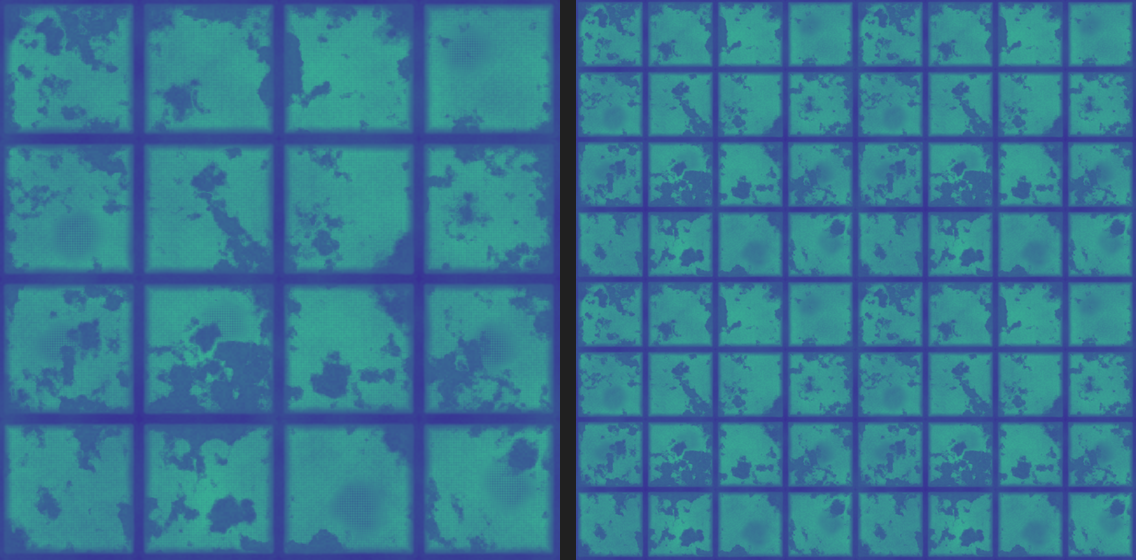
Left, the tile; right, the same tile 2 across and 2 down.
This pattern is drawn by a WebGL 1 fragment shader. Its source:

```glsl
precision highp float;

uniform vec2 u_resolution;

const float TILES = 4.0;
const float TAU = 6.2831853;

float hash(vec2 p, float seed) {
  return fract(sin(dot(p, vec2(127.1, 311.7)) + seed * 17.3) * 43758.55);
}

vec2 hash2(vec2 p, float seed) {
  return vec2(hash(p, seed), hash(p, seed + 0.5));
}

// Value noise over the unit square that wraps after `period` cells.
float wrapNoise(vec2 uv, float period, float seed) {
  vec2 p = uv * period;
  vec2 cell = floor(p);
  vec2 t = fract(p);
  t = t * t * (3.0 - 2.0 * t);
  vec2 lo = mod(cell, period);
  vec2 hi = mod(cell + 1.0, period);
  float bottom = mix(hash(lo, seed), hash(vec2(hi.x, lo.y), seed), t.x);
  float top = mix(hash(vec2(lo.x, hi.y), seed), hash(hi, seed), t.x);
  return mix(bottom, top, t.y);
}

float wrapFbm(vec2 uv, float period, float seed) {
  float sum = 0.0;
  float total = 0.0;
  float amplitude = 1.0;
  for (int i = 0; i < 4; i++) {
    sum += amplitude * wrapNoise(uv, period, seed + float(i));
    total += amplitude;
    amplitude *= 0.55;
    period *= 2.0;
  }
  return sum / total;
}

// Distance from the rounded tile border, positive inside.
float tileDepth(vec2 local, float radius) {
  vec2 q = abs(local - 0.5) - (0.5 - radius);
  return radius - length(max(q, 0.0)) - min(max(q.x, q.y), 0.0);
}

float blob(vec2 p, vec2 centre, float inner, float outer, float warp) {
  return 1.0 - smoothstep(inner, outer, length(p - centre) + warp);
}

// Fine crossed threads, from -1 to 1.
float weave(vec2 uv) {
  return sin(TAU * 112.0 * (uv.x + uv.y)) * sin(TAU * 112.0 * (uv.x - uv.y));
}

// Amount of dirt: speckled patches, one corner and one spot on some tiles.
float stainAmount(vec2 local, vec2 tile, float depth, float broad, float fine) {
  float field = 0.55 * broad + 0.45 * fine;
  field += 0.08 * (1.0 - smoothstep(0.0, 0.24, depth));
  field += 0.06 * (hash(tile, 3.0) - 0.5);
  float stain = 0.9 * smoothstep(0.54, 0.65, field);

  float warp = 0.35 * (broad - 0.5) + 0.25 * (fine - 0.5);
  vec2 corner = step(0.5, hash2(tile, 5.0));
  float cornerOn = step(0.4, hash(tile, 7.0));
  stain = max(stain, cornerOn * blob(local, corner, 0.17, 0.31, warp));

  vec2 spot = mix(vec2(0.2), vec2(0.8), hash2(tile, 9.0));
  float spotOn = step(0.5, hash(tile, 11.0));
  return max(stain, 0.9 * spotOn * blob(local, spot, 0.04, 0.13, warp));
}

void main() {
  vec2 uv = gl_FragCoord.xy / u_resolution + vec2(0.002, -0.002);
  vec2 grid = uv * TILES;
  vec2 tile = mod(floor(grid), TILES);
  vec2 local = fract(grid);

  float broad = wrapFbm(uv, 12.0, 1.0);
  float fine = wrapFbm(uv, 40.0, 21.0);
  float cloud = wrapFbm(uv, 8.0, 41.0);
  float grain = wrapNoise(uv, 256.0, 61.0) - 0.5;
  float threads = weave(uv);
  float depth = tileDepth(local, 0.06) + 0.012 * (fine - 0.5);

  // Glaze with woven grain
  float green = 0.585 + 0.22 * (cloud - 0.5) + 0.05 * grain + 0.025 * threads;

  // Threadbare round patch
  vec2 patchCentre = mix(vec2(0.3), vec2(0.7), hash2(tile, 13.0));
  float patchOn = step(0.55, hash(tile, 15.0));
  float bare = patchOn * blob(local, patchCentre, 0.06, 0.23, 0.2 * (broad - 0.5));
  green -= bare * (0.09 + 0.07 * threads + 0.08 * grain);

  // Stains
  float stain = stainAmount(local, tile, depth, broad, fine);
  green = mix(green, 0.355 + 0.04 * grain + 0.08 * (fine - 0.5), stain);

  // Blurred tile border, then grout that deepens at the crossings
  float fringe = 1.0 - smoothstep(0.03, 0.105, depth + 0.04 * (broad - 0.5));
  green = mix(green, 0.34, 0.85 * fringe);
  float grout = 1.0 - smoothstep(0.022, 0.05, depth);
  float crossing = 1.0 - smoothstep(-0.025, 0.008, depth);
  float groutGreen = 0.265 + 0.16 * (cloud - 0.5) + 0.02 * grain - 0.045 * crossing;
  green = mix(green, groutGreen, grout);

  gl_FragColor = vec4(0.22, clamp(green, 0.19, 0.68), 0.58, 1.0);
}
```
